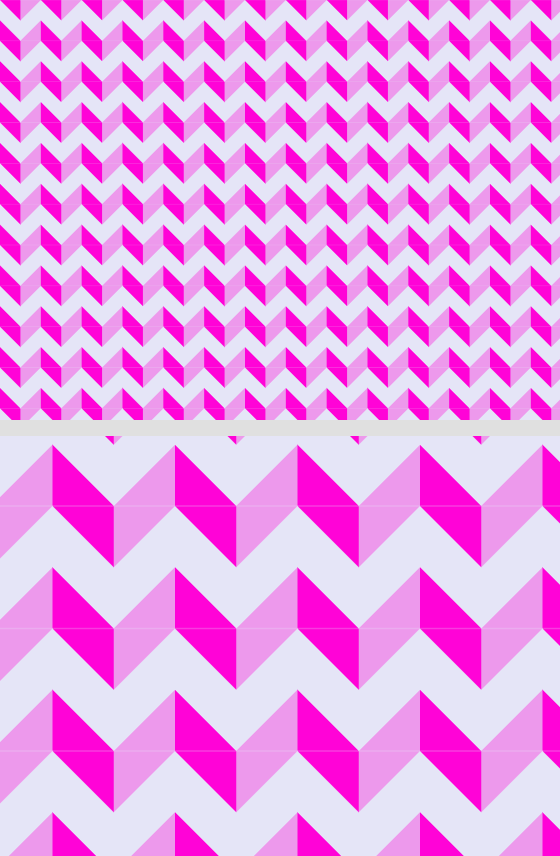
Top: the whole. Bottom: its middle third, enlarged.
Reproduce this pattern procedurally as a Shadertoy shader.

```glsl
const float TILES_DOWN = 72.0 / 7.0;      // repeats over the canvas height
const float BAND_HALF = 0.25;             // half the band height, in tiles
const float SEAM_HALF = 0.006;            // half the seam width, in tiles
const float SEAM_STRENGTH = 0.25;
const vec3 GROUND = vec3(0.898, 0.898, 0.969);
const vec3 MAGENTA = vec3(1.0, 0.012, 0.845);
const vec3 PINK = vec3(0.93, 0.60, 0.925);

// Distance to the nearest whole number
float distToInteger(float x) {
    return abs(fract(x + 0.5) - 0.5);
}

// Coverage of the region where the distance is negative
float coverage(float dist, float pixel) {
    return clamp(0.5 - dist / pixel, 0.0, 1.0);
}

void mainImage(out vec4 fragColor, in vec2 fragCoord) {
    // Square tiles counted from the upper left corner
    float pixel = TILES_DOWN / iResolution.y;
    vec2 p = vec2(fragCoord.x, iResolution.y - fragCoord.y) * pixel;

    // Zigzag bands with 45 degree slopes
    float zigzag = distToInteger(p.x);
    float bandDist = distToInteger(p.y - zigzag - 0.75) - BAND_HALF;
    float band = coverage(bandDist * inversesqrt(2.0), pixel);

    // Alternating dark and light faces
    float faceDist = distToInteger(p.x - 0.25) - 0.25;
    vec3 face = mix(PINK, MAGENTA, coverage(faceDist, pixel));

    // Faint horizontal seam where tiles meet
    float rowDist = distToInteger(p.y);
    float seam = coverage(rowDist - SEAM_HALF, pixel);
    face = mix(face, GROUND, SEAM_STRENGTH * seam);

    fragColor = vec4(mix(GROUND, face, band), 1.0);
}
```
